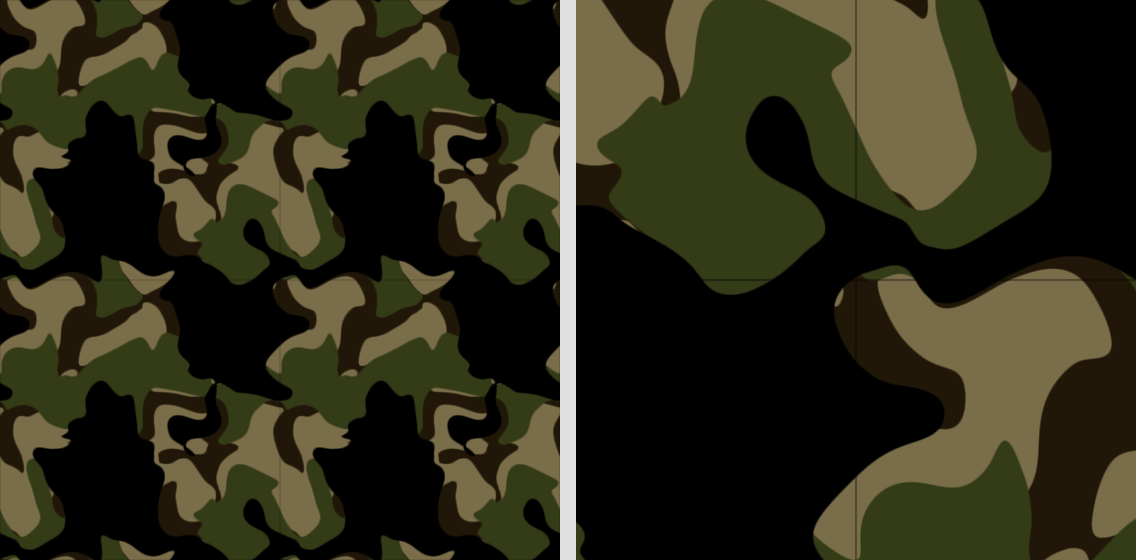
Left: the whole. Right: its middle third, enlarged.
A Shadertoy shader for this pattern:

```glsl
// Woodland camouflage: one wrapping tile repeated across and down.
// Tan ground, then brown, green and black patches cut from warped gradient
// noise; two crossed waves steer the large black masses. Faint tile joints.

#define REPEATS 2.0
#define WARP 0.17            // contour bending, in tiles
#define DETAIL 0.42          // weight of the finer noise octave
#define MASS 0.30            // pull of the waves on the black masses
#define BROWN_LEVEL -0.015   // higher level = less cover
#define GREEN_LEVEL 0.055
#define BLACK_LEVEL 0.12
#define JOINT_WIDTH 0.0028   // in tiles
#define JOINT_DARK 0.33

const float TAU = 6.2831853;
const vec3 TAN = vec3(0.48, 0.43, 0.29);
const vec3 BROWN = vec3(0.13, 0.09, 0.03);
const vec3 GREEN = vec3(0.20, 0.23, 0.09);
const vec3 BLACK = vec3(0.0);

// Unit gradient at a lattice point, wrapped to the period
vec2 gradientAt(vec2 cell, float period, uint seed) {
    uvec2 c = uvec2(mod(cell, period));
    uint h = c.x * 1597u + c.y * 51749u + seed * 9277u;
    h = (h ^ (h >> 15)) * 73939u + 7919u;
    h = (h ^ (h >> 13)) * 91229u;
    h ^= h >> 16;
    float angle = TAU * float(h & 1023u) / 1024.0;
    return vec2(cos(angle), sin(angle));
}

// Gradient noise repeating once per tile, with zero mean
float tileNoise(vec2 uv, float period, uint seed) {
    vec2 p = uv * period;
    vec2 cell = floor(p), f = p - cell;
    vec2 u = f * f * f * (f * (f * 6.0 - 15.0) + 10.0);
    vec2 e = vec2(1.0, 0.0);
    float a = dot(gradientAt(cell, period, seed), f);
    float b = dot(gradientAt(cell + e.xy, period, seed), f - e.xy);
    float c = dot(gradientAt(cell + e.yx, period, seed), f - e.yx);
    float d = dot(gradientAt(cell + e.xx, period, seed), f - e.xx);
    return mix(mix(a, b, u.x), mix(c, d, u.x), u.y);
}

// Broad blobs plus a finer octave for lobes and small islands
float patchField(vec2 uv, float period, uint seed) {
    float sum = 0.0, weight = 1.0;
    for (uint octave = 0u; octave < 2u; octave++) {
        sum += weight * tileNoise(uv + 0.37 * float(octave), period, seed + octave);
        period *= 2.0;
        weight *= DETAIL;
    }
    return sum;
}

// Two diagonal waves, high where the black masses gather
float massField(vec2 uv) {
    float rising = cos(TAU * (uv.x - uv.y - 0.54));
    float falling = cos(TAU * (uv.x + uv.y - 0.16));
    return -MASS * (rising + falling);
}

// Smooth coverage of the region where the field is positive
float cover(float field) {
    float w = max(fwidth(field), 1e-5);
    return smoothstep(-w, w, field);
}

void mainImage(out vec4 fragColor, in vec2 fragCoord) {
    vec2 uv = fragCoord / iResolution.xy * REPEATS;

    // Bend the domain so contours stay rounded but irregular
    vec2 bent = uv + WARP * vec2(tileNoise(uv, 5.0, 11u), tileNoise(uv, 5.0, 23u));

    // Paint from the ground up
    float brown = patchField(bent, 5.0, 37u) - BROWN_LEVEL;
    float green = patchField(bent, 4.0, 53u) - GREEN_LEVEL;
    float black = massField(bent) + 1.3 * patchField(bent, 4.0, 71u) - BLACK_LEVEL;
    vec3 color = mix(TAN, BROWN, cover(brown));
    color = mix(color, GREEN, cover(green));
    color = mix(color, BLACK, cover(black));

    // Hairline joints along the tile borders
    vec2 toJoint = abs(fract(uv + 0.5) - 0.5);
    vec2 pixel = REPEATS / iResolution.xy;
    vec2 joint = 1.0 - smoothstep(-0.5 * pixel, 0.5 * pixel, toJoint - 0.5 * JOINT_WIDTH);
    color *= 1.0 - JOINT_DARK * max(joint.x, joint.y);

    fragColor = vec4(color, 1.0);
}
```
